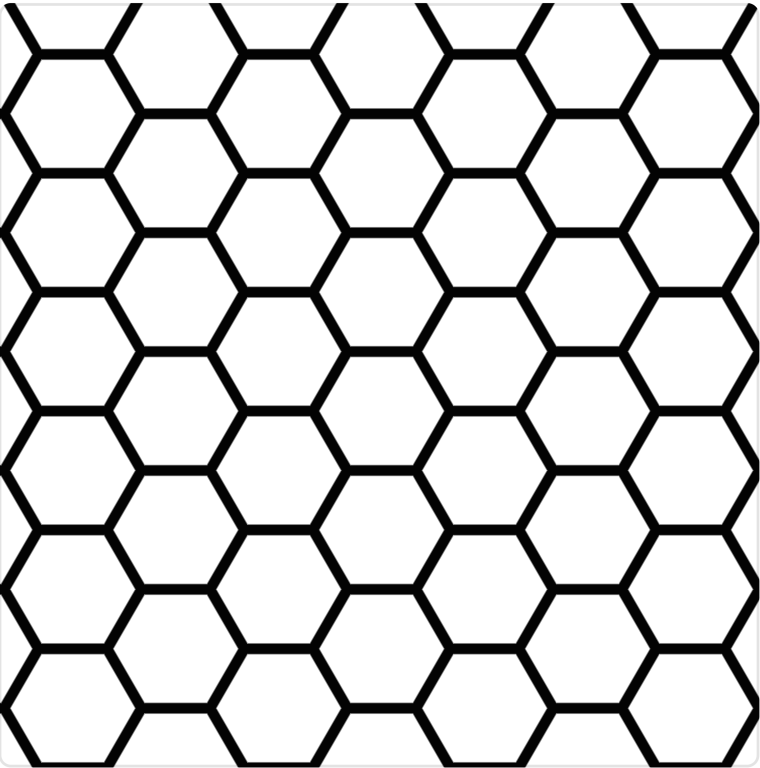
Reproduce this pattern procedurally as a WebGL 1 fragment shader.

```glsl
precision highp float;

// Black honeycomb of regular flat-topped hexagons on a white rounded card.
// Two interleaved rectangular lattices give the nearest cell centre, and the
// distance to that cell's edge gives the lines; a thin grey rim frames the card.

uniform vec2 u_resolution;

// All lengths are fractions of the canvas height.
const float PITCH = 0.1548;         // distance between opposite hexagon sides
const float LINE_WIDTH = 0.0139;
const vec2 CELL_ORIGIN = vec2(0.4970, 0.4648);
const float CORNER_RADIUS = 0.016;
const float RIM_WIDTH = 0.0036;

const vec3 PAPER = vec3(1.0);
const vec3 INK = vec3(0.01);
const vec3 RIM = vec3(0.89);

// Offset of p from the nearest point of a rectangular lattice.
vec2 latticeOffset(vec2 p, vec2 period) {
  return (fract(p / period + 0.5) - 0.5) * period;
}

// Distance from p to the nearest side of a honeycomb with the given pitch.
float honeycombDistance(vec2 p, float pitch) {
  vec2 period = pitch * vec2(sqrt(3.0), 1.0);
  vec2 a = latticeOffset(p, period);
  vec2 b = latticeOffset(p - 0.5 * period, period);
  vec2 q = abs(dot(a, a) < dot(b, b) ? a : b);
  return 0.5 * pitch - max(q.y, dot(q, vec2(0.5 * sqrt(3.0), 0.5)));
}

// Signed distance to a rounded box, negative inside.
float roundedBox(vec2 p, vec2 lower, vec2 upper, float radius) {
  vec2 q = abs(p - 0.5 * (lower + upper)) - 0.5 * (upper - lower) + radius;
  return length(max(q, 0.0)) + min(max(q.x, q.y), 0.0) - radius;
}

// Smooth coverage of the region where the distance is negative.
float coverage(float dist, float blur) {
  return smoothstep(-blur, blur, -dist);
}

void main() {
  vec2 p = gl_FragCoord.xy / u_resolution.y;
  float aspect = u_resolution.x / u_resolution.y;
  float pixel = 1.0 / u_resolution.y;

  // Card and its rim
  vec2 cardLower = vec2(-0.0018, 0.0007);
  vec2 cardUpper = vec2(aspect - 0.0008, 0.9960);
  float card = roundedBox(p, cardLower, cardUpper, CORNER_RADIUS);
  float inside = coverage(card, 0.7 * pixel);
  float rim = inside * (1.0 - coverage(card + RIM_WIDTH, 0.7 * pixel));

  // Honeycomb lines, clipped to the card
  float side = honeycombDistance(p - CELL_ORIGIN, PITCH);
  float line = inside * coverage(side - 0.5 * LINE_WIDTH, 1.1 * pixel);

  vec3 color = mix(PAPER, RIM, rim);
  color = mix(color, INK, line);
  gl_FragColor = vec4(color, 1.0);
}
```
